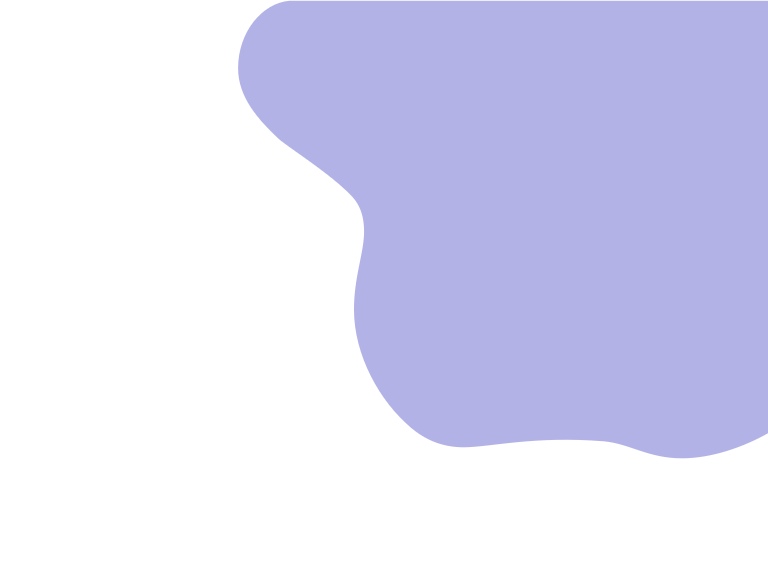
This background is drawn by a WebGL 1 fragment shader. Its source:

```glsl
precision highp float;

uniform vec2 u_resolution;

#define CANVAS vec2(100.0, 75.4)
#define PAPER_COLOR vec3(1.0)
#define BLOB_COLOR vec3(0.698, 0.698, 0.906)
#define CURVE_STEPS 16
#define TOP_EDGE 75.3

vec2 point;        // shaded position in canvas units
vec2 pen;          // current end of the outline
float edgeDist;    // distance to the nearest outline piece
float side;        // +1 inside, -1 outside

void lineTo(vec2 end) {
  vec2 along = end - pen;
  vec2 rel = point - pen;
  float t = clamp(dot(rel, along) / dot(along, along), 0.0, 1.0);
  edgeDist = min(edgeDist, length(rel - along * t));

  // Each crossing to the right of the point flips the side
  if ((pen.y > point.y) != (end.y > point.y)) {
    if (rel.x < along.x * rel.y / along.y) side = -side;
  }
  pen = end;
}

void curveTo(vec2 b, vec2 c, vec2 d) {
  vec2 a = pen;
  for (int i = 1; i <= CURVE_STEPS; i++) {
    float t = float(i) / float(CURVE_STEPS);
    float s = 1.0 - t;
    lineTo(s * s * s * a + 3.0 * s * t * (s * b + t * c) + t * t * t * d);
  }
}

float blobDistance(vec2 p) {
  point = p;
  edgeDist = 1000.0;
  side = -1.0;
  vec2 start = vec2(37.7, TOP_EDGE);
  pen = start;

  // Upper left lobe
  curveTo(vec2(34.1, 75.0), vec2(31.0, 71.2), vec2(31.0, 66.54));
  curveTo(vec2(31.0, 62.76), vec2(33.6, 59.9), vec2(36.2, 57.42));

  // Waist
  curveTo(vec2(37.5, 56.25), vec2(42.97, 52.86), vec2(45.7, 50.0));
  curveTo(vec2(47.0, 48.7), vec2(47.46, 47.0), vec2(47.4, 44.92));
  curveTo(vec2(47.27, 42.19), vec2(46.09, 39.19), vec2(46.09, 35.16));

  // Lower left corner
  curveTo(vec2(46.09, 29.17), vec2(49.48, 23.18), vec2(53.52, 19.79));
  curveTo(vec2(55.47, 18.15), vec2(57.68, 17.25), vec2(60.42, 17.25));

  // Wavy lower edge
  curveTo(vec2(64.06, 17.3), vec2(69.53, 18.75), vec2(78.65, 18.03));
  curveTo(vec2(82.03, 17.71), vec2(84.38, 15.82), vec2(88.8, 15.82));
  curveTo(vec2(92.71, 15.82), vec2(96.88, 17.32), vec2(100.0, 19.08));

  // Close beyond the right border and along the top
  lineTo(vec2(104.2, 21.4));
  lineTo(vec2(104.2, TOP_EDGE));
  lineTo(start);
  return side * edgeDist;
}

void main() {
  vec2 p = gl_FragCoord.xy / u_resolution * CANVAS;
  float pixel = CANVAS.x / u_resolution.x;
  float coverage = clamp(0.5 + blobDistance(p) / pixel, 0.0, 1.0);
  gl_FragColor = vec4(mix(PAPER_COLOR, BLOB_COLOR, coverage), 1.0);
}
```
